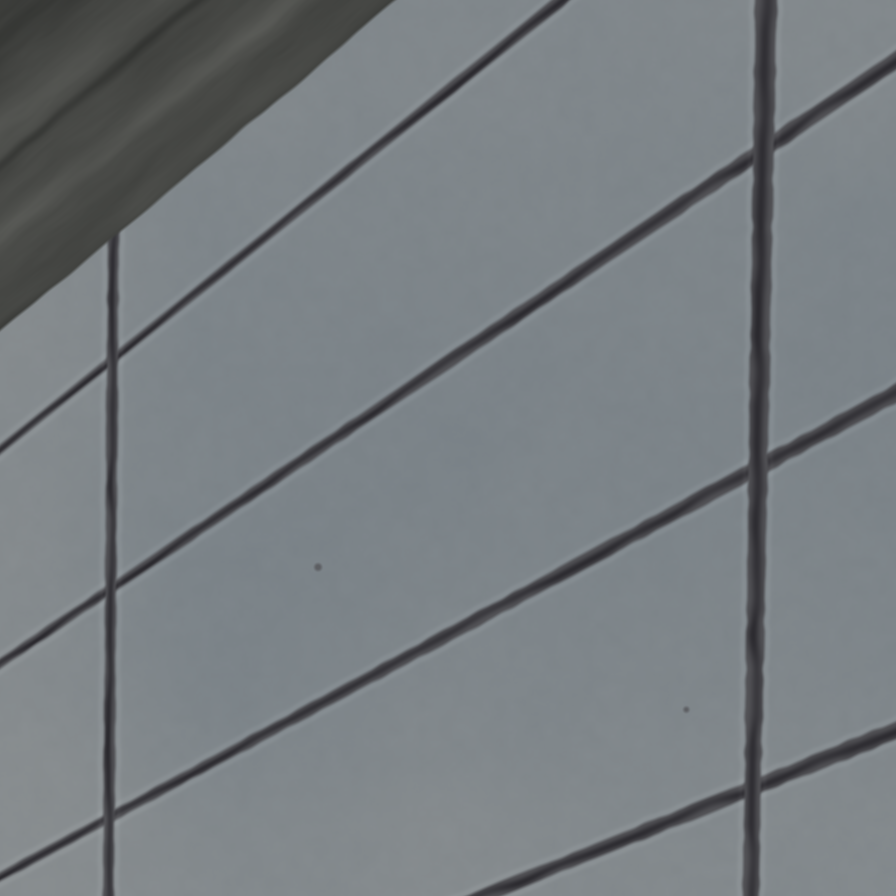
A WebGL 1 fragment shader for this pattern:

```glsl
precision highp float;
// Grey cladding panels seen obliquely: slanted joints, two upright seams, a weathered beam in the corner.
#define PANEL_COLOR vec3(0.488, 0.518, 0.538)
#define PANEL_LIGHT vec3(0.530, 0.550, 0.560)
#define JOINT_EDGE vec3(0.330, 0.330, 0.345)
#define JOINT_CORE vec3(0.160, 0.155, 0.175)
#define BEAM_DARK vec3(0.215, 0.220, 0.210)
#define BEAM_LIGHT vec3(0.365, 0.370, 0.355)
#define SEAM_LEFT 0.127
#define SEAM_RIGHT 0.846
#define SOFTNESS 0.0025
#define GRAIN 0.016

uniform vec2 u_resolution;

float hash(vec2 p) {
  p = fract(p * vec2(0.1031, 0.1137));
  p += dot(p, p.yx + 33.33);
  return fract((p.x + p.y) * p.x * 17.0);
}

float noise(vec2 p) {
  vec2 i = floor(p), f = fract(p);
  f = f * f * (3.0 - 2.0 * f);
  return mix(mix(hash(i), hash(i + vec2(1.0, 0.0)), f.x),
             mix(hash(i + vec2(0.0, 1.0)), hash(i + 1.0), f.x), f.y);
}

float fbm(vec2 p) {
  float sum = 0.0, amp = 0.5;
  for (int i = 0; i < 4; i++) {
    sum += amp * noise(p);
    p = p * 2.03 + 17.0;
    amp *= 0.5;
  }
  return sum;
}

float softEdge() {
  return max(SOFTNESS, 0.8 / u_resolution.y);
}

// Groove of half width w at signed distance d, with a pale lip and a dark, wandering core.
vec3 groove(vec3 base, float d, float w, float along, float seed) {
  float soft = softEdge();
  float wear = noise(vec2(along * 24.0, seed));
  w *= 0.88 + 0.24 * noise(vec2(along * 75.0, seed + 5.0));
  float lip = exp(-pow((abs(d) - w - 0.004) / 0.003, 2.0));
  base += 0.028 * lip;
  float core = exp(-pow((d - w * (0.5 - wear) * 0.7) / (w * 0.65), 2.0));
  vec3 fill = mix(JOINT_EDGE, JOINT_CORE, core * (0.55 + 0.45 * wear));
  return mix(base, fill, 1.0 - smoothstep(w - soft, w + soft, abs(d)));
}

// Beam surface; d is the depth inside its lower edge, t runs along it.
vec3 beam(float d, float t) {
  float streaks = fbm(vec2(t * 9.0, d * 60.0));
  float light = 0.16 + 0.5 * streaks;
  light += 0.32 * exp(-pow((d - 0.078 + 0.02 * (t - 0.3)) / 0.014, 2.0));
  light += 0.38 * exp(-pow((d - 0.172) / 0.018, 2.0)) * smoothstep(0.55, 0.1, t);
  light -= 0.40 * exp(-pow((d - 0.143) / 0.006, 2.0));
  light -= 0.30 * smoothstep(0.18, 0.24, d);
  light -= 0.15 * smoothstep(0.012, 0.0, d);
  return mix(BEAM_DARK, BEAM_LIGHT, clamp(light, -0.3, 1.0));
}

void main() {
  vec2 p = gl_FragCoord.xy / u_resolution;
  float soft = softEdge();
  float across = (p.x - SEAM_LEFT) / (SEAM_RIGHT - SEAM_LEFT);

  // Panels: broad shading, paler at the left, bottom and top
  float pale = 0.75 * smoothstep(0.25, 0.0, p.x) + 0.55 * smoothstep(0.3, 0.0, p.y);
  pale += 0.4 * smoothstep(0.7, 1.0, p.y) + 0.9 * (fbm(p * 4.0) - 0.42);
  vec3 color = mix(PANEL_COLOR, PANEL_LIGHT, clamp(pale, -0.3, 1.0));
  color += GRAIN * (fbm(p * 70.0) - 0.47);

  // Small specks
  for (int i = 0; i < 2; i++) {
    float n = float(i);
    float r = length(p - vec2(0.355, 0.367) - n * vec2(0.411, -0.159));
    float size = 0.004 - 0.001 * n;
    color = mix(color, JOINT_EDGE, 0.8 * (1.0 - smoothstep(size - soft, size + soft, r)));
  }

  // Slanted joints, fanning out towards the right
  for (int i = 0; i < 4; i++) {
    float k = float(i);
    float yLeft = 0.600 - 0.255 * k;
    float yRight = 1.176 - 0.345 * k - 0.002 * k * k;
    float slope = (yRight - yLeft) / (SEAM_RIGHT - SEAM_LEFT);
    float d = (p.y - mix(yLeft, yRight, across)) / sqrt(1.0 + slope * slope);
    float w = mix(0.0047, 0.0092, p.x) * (i == 0 ? 0.85 : 1.0);
    color = groove(color, d, w, p.x, k * 3.7 + 1.0);
  }

  // Upright seams, the right one nearer and wider
  for (int i = 0; i < 2; i++) {
    float n = float(i);
    float x = mix(0.121 + 0.0075 * p.y, 0.838 + 0.017 * p.y, n);
    float w = mix(0.0062, 0.0088 + 0.003 * p.y, n);
    color = groove(color, p.x - x, w, p.y, n * 8.3 + 20.0);
  }

  // Beam across the upper left corner
  vec2 dir = normalize(vec2(1.0, 0.838));
  vec2 q = p - vec2(0.0, 0.629);
  float depth = dot(q, vec2(-dir.y, dir.x)) + 0.004 * (noise(p * 30.0) - 0.5);
  color = mix(color, beam(depth, dot(q, dir)), smoothstep(-soft, soft, depth));

  gl_FragColor = vec4(color, 1.0);
}
```
